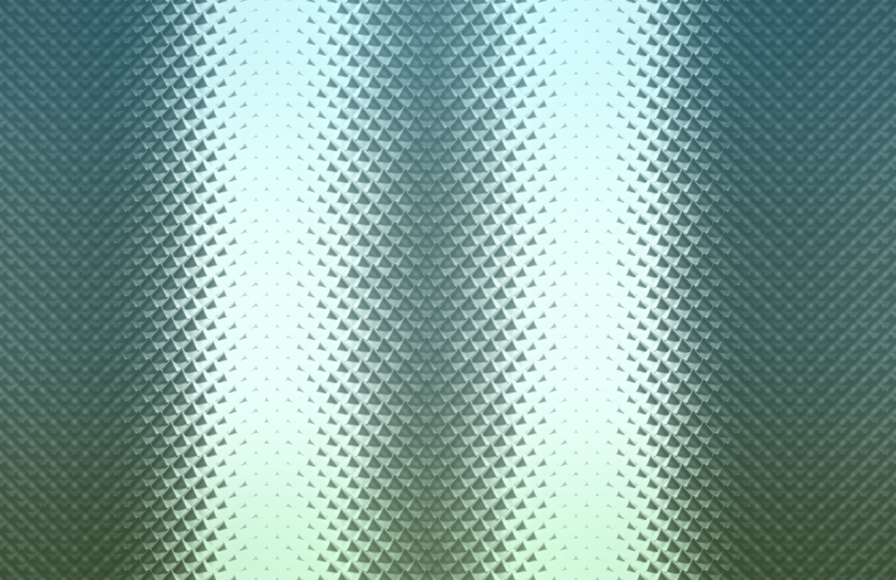
Write a Shadertoy shader that draws this texture.

```glsl
float hash(vec2 cell) {
    vec3 h = fract(vec3(cell.xyx) * vec3(0.1031, 0.1030, 0.0973));
    h += dot(h, h.yzx + 33.33);
    return fract((h.x + h.y) * h.z);
}

// One vertical strip of reflected light
float band(float x, float center) {
    return clamp((0.175 - abs(x - center)) / 0.155, 0.0, 1.0);
}

float ambient(float x) {
    float valley = 0.24 * exp(-pow((x - 0.483) / 0.18, 2.0));
    return 0.05 + valley + 0.1 * smoothstep(0.38, 0.5, abs(x - 0.5));
}

float reflectedLight(float x) {
    float strips = max(band(x, 0.302), band(x, 0.655));
    return mix(ambient(x), 1.0, strips);
}

// Bright ridge along one diagonal of the lattice
float ridge(float across) {
    return 1.0 - smoothstep(0.0, 0.28, abs(fract(across) - 0.5));
}

void mainImage(out vec4 fragColor, in vec2 fragCoord) {
    vec2 uv = fragCoord / iResolution.xy;

    // Staggered lattice of diamond-based studs
    vec2 grid = uv * vec2(42.0, 27.5);
    vec2 cell = floor(grid);
    vec2 stud = fract(grid) - 0.5;
    if (abs(stud.x) + abs(stud.y) > 0.5) {
        cell = floor(grid + 0.5) + 71.5;
        stud = fract(grid + 0.5) - 0.5;
    }
    float rim = 0.5 - abs(stud.x) - abs(stud.y);
    float variation = hash(cell) - 0.5;

    // Side facets look left or right into the light
    float tilt = stud.x * smoothstep(0.0, 0.15, rim);
    float light = reflectedLight(uv.x + 0.08 * tilt);
    light = clamp(light + 0.08 * variation, 0.0, 1.0);

    // Tall dark triangles that shrink as the light grows
    float sides = 0.86 * (0.6 * (0.44 - stud.y) - abs(stud.x));
    float facet = min(sides, stud.y + 0.18);
    float soft = max(0.075, 24.0 / iResolution.y);
    float threshold = mix(-0.11, 0.19, pow(light, 1.7));
    float lit = smoothstep(-soft, soft, threshold - facet);
    float shade = 0.55 * ambient(uv.x) + 0.5 * light * light * light;
    float shine = min(1.0, 0.1 + 1.4 * pow(light, 1.3));
    float level = mix(shade, shine, lit);

    // Diagonal ridges that form chevrons, and glints on the tips
    float rising = 0.5 + 0.5 * sin(15.7 * (uv.x - 0.09));
    float chevron = mix(ridge(grid.x + grid.y + 0.5), ridge(grid.x - grid.y + 0.5), rising);
    level += (0.17 * chevron - 0.07) * (1.0 - light);
    level += 0.12 * exp(-60.0 * dot(stud, stud)) * (1.0 - light);

    // Teal above, olive below
    vec3 shadow = mix(vec3(0.25, 0.33, 0.23), vec3(0.24, 0.37, 0.36), smoothstep(0.0, 0.5, uv.y));
    shadow = mix(shadow, vec3(0.21, 0.39, 0.43), smoothstep(0.5, 1.0, uv.y));
    vec3 glow = mix(vec3(0.83, 0.99, 0.87), vec3(0.91, 1.0, 0.98), smoothstep(0.0, 0.35, uv.y));
    glow = mix(glow, vec3(0.82, 0.99, 1.0), smoothstep(0.5, 1.0, uv.y));
    vec3 color = mix(shadow, glow, level);

    // Darker outer corners
    vec2 corner = abs(uv - 0.5);
    color *= 1.0 - 0.5 * corner.x * corner.x * smoothstep(0.2, 0.5, corner.y);
    fragColor = vec4(clamp(color, 0.0, 1.0), 1.0);
}
```
